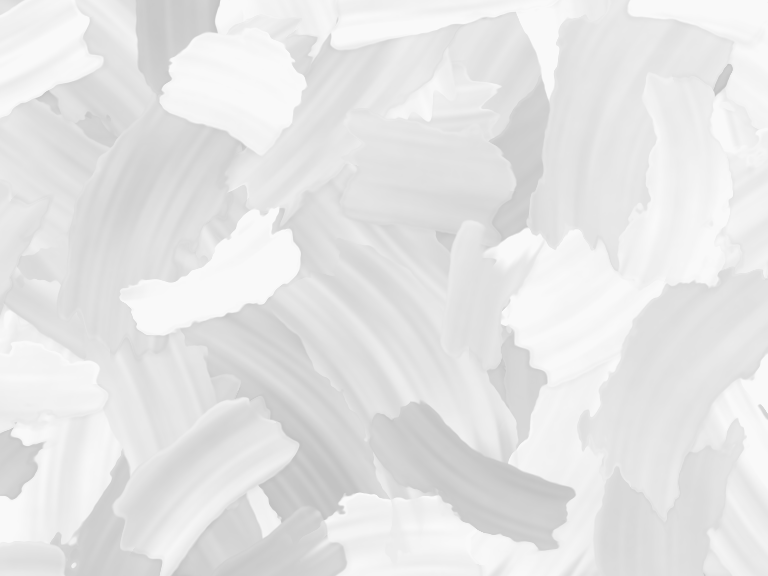
Write a Shadertoy shader that draws this texture.

```glsl
const int STROKES = 62;
const float WHITE = 0.958;
const float MIST = 0.893;
const float GREY = 0.818;
const float WHITE_SHARE = 0.40;
const float MIST_SHARE = 0.32;
const float STREAK_CONTRAST = 0.15;
const float EDGE_SOFTNESS = 0.0022;
const float TEAR_DEPTH = 0.13;
const float LIP_WIDTH = 0.004;
const float LIP_LIGHT = 0.022;
const float SHADOW = 0.022;
const vec2 TONE_LIMITS = vec2(0.765, 0.975);

float hash21(vec2 p) {
    vec3 h = fract(p.xyx * 0.1031);
    h += dot(h, h.yzx + 33.33);
    return fract((h.x + h.y) * h.z);
}

vec4 hash41(float n) {
    vec4 h = fract(n * vec4(0.1031, 0.1030, 0.0973, 0.1099));
    h += dot(h, h.wzxy + 33.33);
    return fract((h.xxyz + h.yzzw) * h.zywx);
}

float noise(vec2 p) {
    vec2 cell = floor(p), f = fract(p);
    f = f * f * (3.0 - 2.0 * f);
    float low = mix(hash21(cell), hash21(cell + vec2(1, 0)), f.x);
    float high = mix(hash21(cell + vec2(0, 1)), hash21(cell + vec2(1, 1)), f.x);
    return mix(low, high, f.y);
}

float fbm(vec2 p) {
    float sum = 0.0, weight = 0.5;
    for (int k = 0; k < 4; k++) {
        sum += weight * noise(p);
        p = mat2(1.6, 1.2, -1.2, 1.6) * p + 7.3;
        weight *= 0.5;
    }
    return sum / 0.9375;
}

// Long bristle marks along x, from broad bands to fine hairs
float streaks(vec2 p) {
    p.y += 0.02 * noise(p * 5.0);
    return 0.45 * noise(p * vec2(2.5, 13.0))
         + 0.33 * noise(p * vec2(3.5, 38.0) + 9.0)
         + 0.22 * noise(p * vec2(6.0, 95.0) + 31.0);
}

float boxDistance(vec2 p, vec2 halfSize) {
    vec2 d = abs(p) - halfSize;
    return length(max(d, 0.0)) + min(max(d.x, d.y), 0.0);
}

float pickTone(float choice) {
    if (choice < WHITE_SHARE) return WHITE;
    return choice < WHITE_SHARE + MIST_SHARE ? MIST : GREY;
}

// Lays one knife stroke over the tone below it
float layStroke(float below, vec2 p, float index, float aspect) {
    vec4 shape = hash41(index + 3.7);
    vec4 look = hash41(index + 171.3);
    float age = index / float(STROKES);
    float size = mix(1.15, 0.38, age * age);
    vec2 halfSize = size * mix(vec2(0.18, 0.075), vec2(0.40, 0.165), shape.xy);
    vec2 center = fract(index * vec2(0.7549, 0.5698) + 0.31);
    center = (center * 1.2 - 0.1) * vec2(aspect, 1.0);

    // Stroke frame: turned, bent and tapered
    float angle = 6.2832 * shape.z;
    vec2 axis = vec2(cos(angle), sin(angle));
    vec2 q = mat2(axis.x, -axis.y, axis.y, axis.x) * (p - center);
    if (length(q) > length(halfSize) + 0.2) return below;
    q.y += (shape.w - 0.5) * 1.5 * q.x * q.x / size;
    vec2 grain = q + look.zw * 40.0;
    float along = q.x / halfSize.x;
    halfSize.y *= 1.0 + 0.35 * (look.w - 0.5) * clamp(along, -1.0, 1.0);

    // Clean knife edge in places, torn in others
    float torn = smoothstep(0.35, 0.75, noise(grain * 6.0));
    float tear = (fbm(grain * vec2(13.0, 19.0)) - 0.5) * mix(0.025, TEAR_DEPTH, torn);
    float bristleEnd = 0.07 * size * (noise(grain * vec2(2.0, 42.0)) - 0.5);
    float d = boxDistance(q + vec2(bristleEnd, 0.0), halfSize - 0.02) - 0.02 + tear;

    // Dry tail lets the lower paint show through
    float streak = streaks(grain);
    float dryness = 0.75 * look.y * smoothstep(-0.2, 1.0, along);
    float cover = smoothstep(-0.12, 0.12, streak - dryness + 0.06);
    float mask = cover * (1.0 - smoothstep(-EDGE_SOFTNESS, EDGE_SOFTNESS, d));

    // Paint body, smears and raised lip
    float paint = pickTone(look.x) + STREAK_CONTRAST * mix(0.5, 1.5, look.z) * (streak - 0.5);
    paint += 0.07 * (fbm(grain * vec2(3.0, 6.0)) - 0.5);
    paint += 0.025 * (shape.y - 0.5) * along;
    float lip = exp(-pow((d + LIP_WIDTH) / LIP_WIDTH, 2.0));
    float facing = dot(vec2(-axis.y, axis.x) * sign(q.y), vec2(-0.5, 0.85));
    paint += LIP_LIGHT * lip * facing;
    float shade = SHADOW * cover * (1.0 - smoothstep(0.0, 0.012, d)) * smoothstep(0.4, -0.8, facing);
    return mix(below - shade, paint, mask);
}

void mainImage(out vec4 fragColor, in vec2 fragCoord) {
    vec2 p = fragCoord / iResolution.y;
    float aspect = iResolution.x / iResolution.y;
    float tone = MIST + STREAK_CONTRAST * (streaks(p.yx) - 0.5);
    for (int i = 0; i < STROKES; i++) {
        tone = layStroke(tone, p, float(i), aspect);
    }
    // Faint surface relief
    tone += 0.012 * (fbm(p * 45.0) - 0.5);
    fragColor = vec4(vec3(clamp(tone, TONE_LIMITS.x, TONE_LIMITS.y)), 1.0);
}
```
